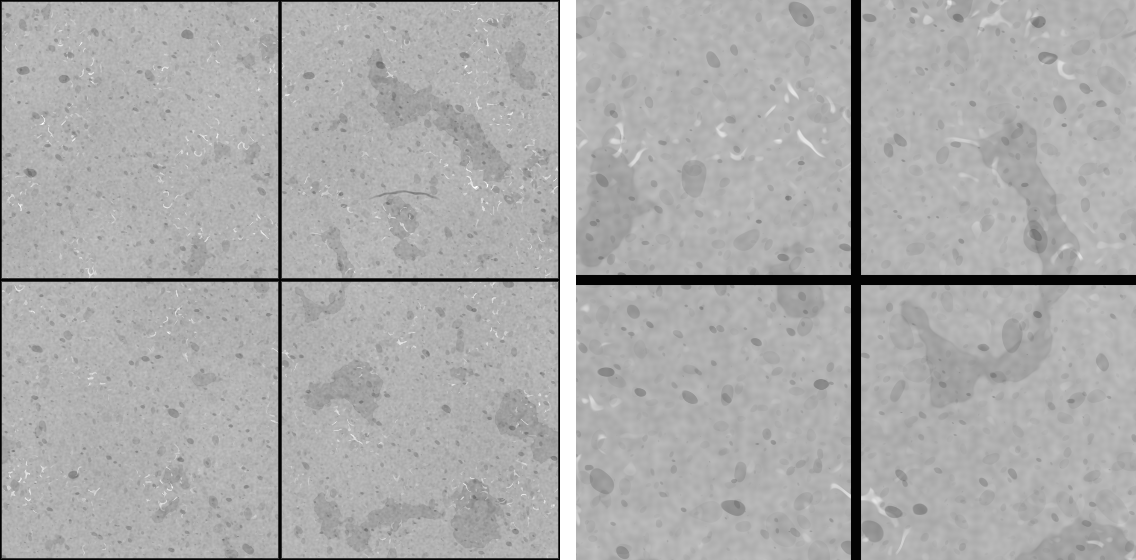
Left, the full canvas; right, a detail of the centre.
A Shadertoy shader for this texture:

```glsl
const float TAU = 6.2831853;

// Random pair for a cell of an n by n grid that wraps
vec2 hash2(vec2 cell, float n, float seed) {
    vec3 q = fract(mod(cell, n).xyx * vec3(.1031, .1030, .0973) + seed * .137);
    q += dot(q, q.yzx + 33.33);
    return fract((q.xx + q.yz) * q.zy);
}

float cornerSlope(vec2 cell, vec2 offset, float n, float seed) {
    float angle = TAU * hash2(cell, n, seed).x;
    return dot(vec2(cos(angle), sin(angle)), offset);
}

// Wrapping gradient noise, about -0.7 to 0.7
float noise(vec2 uv, float n, float seed) {
    vec2 p = uv * n, i = floor(p), f = p - i;
    vec2 s = f * f * f * (f * (f * 6. - 15.) + 10.);
    vec2 e = vec2(1, 0);
    return mix(mix(cornerSlope(i, f, n, seed), cornerSlope(i + e, f - e, n, seed), s.x),
               mix(cornerSlope(i + e.yx, f - e.yx, n, seed), cornerSlope(i + 1., f - 1., n, seed), s.x), s.y);
}

float fbm(vec2 uv, float n, float seed) {
    float sum = 0., amp = .5;
    for (int k = 0; k < 5; k++) {
        sum += amp * noise(uv, n, seed + float(k));
        amp *= .5;
        n *= 2.;
    }
    return sum;
}

vec2 wrapDelta(vec2 a, vec2 b) {
    return fract(a - b + .5) - .5;
}

// Irregular pebbles scattered one per cell; returns darkening
float specks(vec2 uv, float n, float seed, float px) {
    vec2 p = uv * n, cell = floor(p);
    float ragged = .14 * noise(uv, n * 2., seed + 7.);
    float dark = 0.;
    for (int y = -1; y <= 1; y++)
    for (int x = -1; x <= 1; x++) {
        vec2 c = cell + vec2(x, y);
        vec2 pos = hash2(c, n, seed), look = hash2(c, n, seed + 3.);
        vec2 d = p - c - pos;
        float tilt = TAU * look.y;
        d = mat2(cos(tilt), -sin(tilt), sin(tilt), cos(tilt)) * d * vec2(.8, 1.25);
        float radius = .36 * look.x * look.x - .04;
        float edge = length(d) + ragged - radius;
        float soft = n * px * .8;
        float tone = .03 + .13 * pow(look.y, 4.);
        dark = max(dark, tone * step(0., radius) * (1. - smoothstep(-soft, soft, edge)));
    }
    return dark;
}

// Where weathering gathers: centre and radii of each area
const vec4 wornAreas[11] = vec4[11](
    vec4(.68, .86, .05, .07), vec4(.82, .77, .09, .05), vec4(.93, .63, .08, .08),
    vec4(.85, .95, .08, .04), vec4(.70, .63, .07, .04), vec4(.87, .10, .12, .05),
    vec4(.60, .30, .05, .05), vec4(.93, .24, .05, .05), vec4(.36, .73, .06, .04),
    vec4(.04, .80, .04, .03), vec4(.32, .47, .03, .05));

float wear(vec2 uv) {
    float sum = 0.;
    for (int k = 0; k < 11; k++) {
        vec2 d = wrapDelta(uv, wornAreas[k].xy) / wornAreas[k].zw;
        sum += exp(-dot(d, d));
    }
    return min(sum, 1.2);
}

void mainImage(out vec4 fragColor, in vec2 fragCoord) {
    vec2 uv = fragCoord / iResolution.xy;
    float px = 1. / min(iResolution.x, iResolution.y);

    // Cloudy stone with fine grain
    float tone = .7 + .06 * fbm(uv, 4., 1.) + .05 * noise(uv, 190., 11.) + .035 * noise(uv, 80., 12.);

    // Ragged worn patches, denser on the right, and a ring stain
    float worn = wear(uv);
    float right = .5 - .5 * cos(TAU * (uv.x - .27));
    float rough = fbm(uv, 8., 21.);
    float ring = (length(wrapDelta(uv, vec2(.573, .511)) / vec2(.06, .088)) - .78) / .26;
    float field = rough + worn * mix(.14, .25, right) + .04 * right + .27 * exp(-ring * ring) - .24;
    float patchMask = smoothstep(-.008, .012, field);
    float rim = exp(-pow(field / .012, 2.));
    tone -= .065 * patchMask + .02 * rim;
    tone -= .06 * patchMask * smoothstep(.05, .35, noise(uv, 60., 31.)) * worn;

    // Pebbles and pits at three sizes
    tone -= specks(uv, 34., 41., px);
    tone -= specks(uv, 67., 51., px);
    tone -= .7 * specks(uv, 120., 61., px);

    // Pale chips: short strokes, clustered in the worn areas
    float cluster = smoothstep(.02, .3, fbm(uv, 11., 71.) + .17 * worn);
    float stroke = 1. - smoothstep(.03, .10, abs(noise(uv, 54., 81.)));
    float broken = smoothstep(.08, .24, noise(uv, 71., 91.));
    float chip = smoothstep(.37, .5, noise(uv, 97., 95.));
    tone += .19 * stroke * broken * cluster + .1 * chip * (.35 + cluster);

    // One curved tapering crack
    vec2 c = wrapDelta(uv, vec2(.722, .657));
    float taper = max(0., 1. - pow(c.x / .064, 2.));
    float bend = c.y + 3.2 * c.x * c.x + .003 * noise(uv, 60., 101.);
    float crack = (1. - smoothstep(.0004, .0016 + px, abs(bend))) * sqrt(taper);
    tone -= .3 * crack * (.75 + .5 * noise(uv, 40., 103.));

    // Black joints around two by two slabs
    vec2 toJoint = abs(fract(uv * 2. + .5) - .5) * .5;
    float slab = smoothstep(.003 - px * .6, .003 + px * .6, min(toJoint.x, toJoint.y));
    fragColor = vec4(vec3(mix(.01, clamp(tone, 0., 1.), slab)), 1);
}
```
